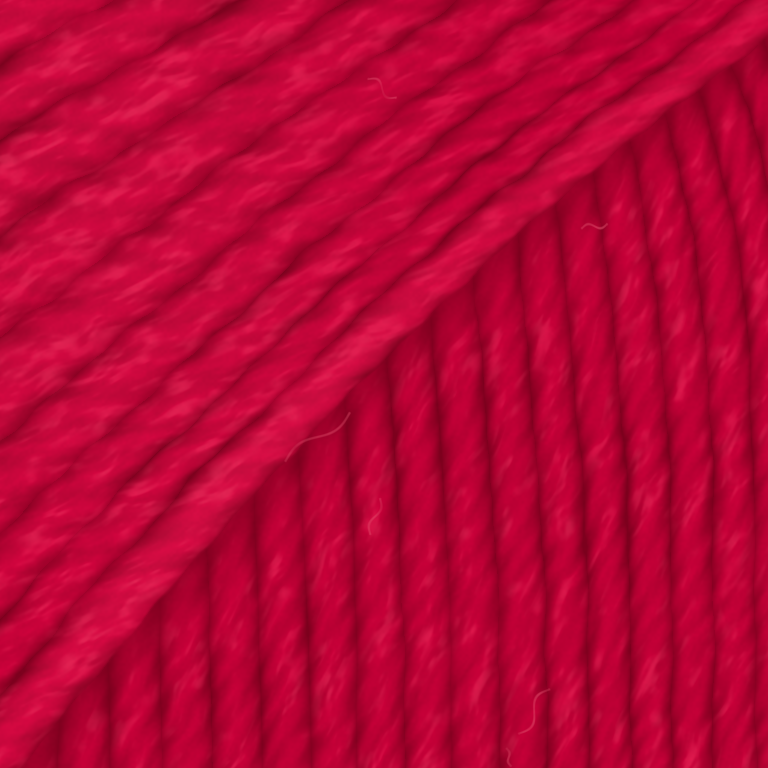
A WebGL 1 fragment shader for this texture:

```glsl
precision highp float;
// Wound red yarn: a fan of diagonal strands lies over a row of upright strands.
// Curved strand coordinates give rounded profiles and twisted plies; stretched
// value noise adds fibres, and a few thin curved segments make loose hairs.
uniform vec2 u_resolution;

float hash(vec2 p) {
  vec3 q = fract(vec3(p.xyx) * 0.1031);
  q += dot(q, q.yzx + 33.33);
  return fract((q.x + q.y) * q.z);
}

float noise(vec2 p) {
  vec2 i = floor(p), f = fract(p);
  f = f * f * (3.0 - 2.0 * f);
  return mix(mix(hash(i), hash(i + vec2(1.0, 0.0)), f.x),
             mix(hash(i + vec2(0.0, 1.0)), hash(i + 1.0), f.x), f.y);
}

// Fine streaks running along the given angle, from 0 to 1.
float fibres(vec2 p, float angle) {
  float c = cos(angle), s = sin(angle);
  vec2 q = vec2(c * p.x + s * p.y, c * p.y - s * p.x) + 3.0;
  q.y += 0.012 * noise(q * 24.0);
  return 0.6 * noise(q * vec2(28.0, 85.0)) + 0.4 * noise(q * vec2(64.0, 190.0) + 7.0);
}

// Soft hair from a to b with a slight bow.
float hair(vec2 p, vec2 a, vec2 b, float bow) {
  vec2 ab = b - a;
  float t = clamp(dot(p - a, ab) / dot(ab, ab), 0.0, 1.0);
  vec2 onHair = a + ab * t + bow * sin(t * 6.283) * vec2(-ab.y, ab.x);
  float fade = 0.3 + 0.7 * noise(p * 70.0);
  return (1.0 - smoothstep(0.0003, 0.0028, length(p - onHair))) * fade;
}

// Tone of a strand: u crosses it from -1 to 1, phase counts plies.
float strandTone(float u, float phase, float grooveDepth, float sharpness) {
  float ply = 0.5 + 0.5 * sin(6.283 * phase);
  float groove = pow(abs(u), sharpness + 1.2 * ply);
  return 0.90 + 0.12 * (ply - 0.5) - grooveDepth * groove;
}

void main() {
  vec2 p = gl_FragCoord.xy / u_resolution;
  float wobble = noise(p * 13.0) - 0.5;
  float patches = noise(p * 10.0 + 11.0);

  // Diagonal fan: a front strand on its curved edge, then strands widening upward.
  float above = p.y - (-0.035 + 1.28 * p.x - 0.295 * p.x * p.x);
  float along = (p.x + p.y) * 0.707;
  above += 0.002 * sin(along * 81.0) + 0.005 * wobble;
  float front = 0.137 - 0.135 * p.x + 0.065 * p.x * p.x;
  float behind = (above - front) / (1.0 - 0.75 * p.x + 0.25 * p.x * p.x);
  float strands = behind * (11.5 + behind * (6.8 * behind - 9.2));
  float fan = above < front ? above / front : 1.0 + strands;
  float fanShift = fan + 0.10 * wobble * smoothstep(0.3, 1.0, fan);
  float fanId = floor(fanShift);
  float fanU = fract(fanShift) * 2.0 - 1.0;
  float fanPhase = along * 13.0 + fanU * 0.8 + hash(vec2(fanId, 4.0)) + wobble * 0.5;
  float fanTone = strandTone(fanU, fanPhase, 0.38 + 0.62 * patches, 2.2);
  fanTone += 0.08 * (1.0 - smoothstep(0.5, 1.0, fan)) - 0.05 * fanU;
  float fanFibre = fibres(p, 0.46);
  float leftLight = 1.0 - smoothstep(0.1, 0.85, p.x);
  fanTone += 0.40 * (fanFibre - 0.5) + 0.09 * leftLight;
  float fanShine = smoothstep(0.45, 0.92, fanFibre) * (0.40 + 0.40 * leftLight);
  fanShine += 0.28 * leftLight * smoothstep(0.0, 0.6, p.y);
  fanShine += 0.24 * (1.0 - smoothstep(0.7, 1.05, fan));
  fanShine *= 1.0 - 0.8 * pow(abs(fanU), 2.5);

  // Upright row, leaning left with height and bending later toward the right.
  float y2 = p.y * p.y;
  float lean = mix(0.085 * y2, 0.12 * y2 * y2, smoothstep(0.7, 0.95, p.x));
  float q = p.x + lean + 0.006 * wobble;
  q -= 0.008 * exp(-pow((q - 0.72) * 9.0, 2.0));
  float row = 2.187 * q * q + 14.21 * q - 1.604;
  float rowId = floor(row + 0.5);
  float rowU = fract(row + 0.5) * 2.0 - 1.0;
  float rowPhase = p.y * 17.0 - rowU * 0.9 + hash(vec2(rowId + 9.0, 2.0)) + wobble;
  float rowTone = strandTone(rowU, rowPhase, 0.54 + 0.40 * patches, 1.8);
  float rowFibre = fibres(p + 5.0, 1.12);
  rowTone += 0.33 * (rowFibre - 0.5);
  float rowShine = smoothstep(0.52, 0.95, rowFibre) * (1.0 - rowU * rowU) * 0.8;
  float shadow = smoothstep(0.0, 0.10, -above + 0.018 * (1.0 - rowU * rowU));
  rowTone *= mix(0.40, 1.0, shadow);
  rowShine *= shadow;

  // Layer the fan over the row and colour by tone.
  float cover = smoothstep(-0.004, 0.005, above);
  float tone = clamp(mix(rowTone, fanTone, cover), 0.0, 1.1);
  float shine = mix(rowShine, fanShine, cover);
  vec3 color = mix(vec3(0.49, 0.0, 0.115), vec3(0.785, 0.0, 0.222), tone);
  color += vec3(0.06, 0.12, 0.08) * shine;

  // Loose hairs.
  float hairs = hair(p, vec2(0.372, 0.400), vec2(0.455, 0.462), 0.07);
  hairs += hair(p, vec2(0.676, 0.045), vec2(0.715, 0.102), -0.12);
  hairs += hair(p, vec2(0.480, 0.897), vec2(0.515, 0.873), 0.15);
  hairs += hair(p, vec2(0.758, 0.703), vec2(0.790, 0.708), 0.12);
  hairs += hair(p, vec2(0.482, 0.305), vec2(0.495, 0.350), 0.10);
  hairs += hair(p, vec2(0.665, 0.003), vec2(0.660, 0.025), 0.10);
  color = mix(color, vec3(0.90, 0.35, 0.45), 0.55 * clamp(hairs, 0.0, 1.0));

  // Fine grain fixed to the canvas.
  color *= 1.0 + 0.03 * (noise(p * 260.0) - 0.5);
  gl_FragColor = vec4(clamp(color, 0.0, 1.0), 1.0);
}
```
